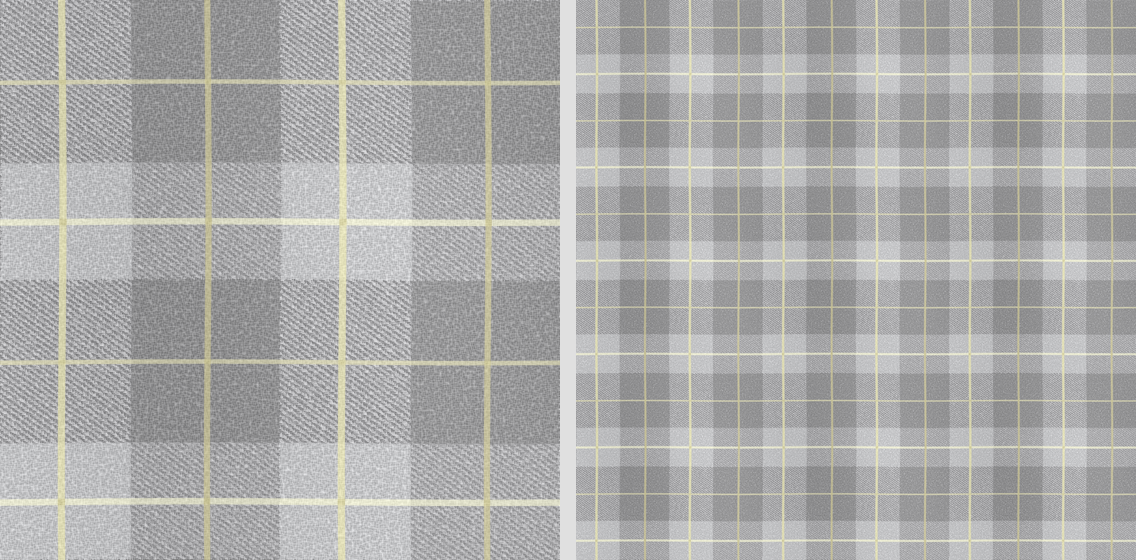
Left: one tile. Right: repeated 3 by 3.
This pattern is drawn by a WebGL 2 fragment shader. Its source:

```glsl
#version 300 es
precision highp float;
// Woven grey plaid with cream and straw pinstripes, two repeats each way.
// Dark and light bands cross; mixed crossings show diagonal twill, and
// wrapped cellular noise stretched along both axes gives the yarn grain.

uniform vec2 u_resolution;
out vec4 outColor;

const float TAU = 6.2831853;
const vec2 REPEATS = vec2(2.0);

// Band and stripe positions, in units of one repeat
const vec2 DARK_CENTER = vec2(0.735, 0.7085);
const vec2 DARK_HALF = vec2(0.266, 0.2915);
const vec2 BRIGHT_STRIPE = vec2(0.222, 0.207);
const vec2 BRIGHT_HALF = vec2(0.0128, 0.0115);
const vec2 DIM_STRIPE = vec2(0.742, 0.706);
const vec2 DIM_HALF = vec2(0.0110, 0.0080);

// Cloth colours
const vec3 LIGHT_CLOTH = vec3(0.765, 0.768, 0.776);
const vec3 MIXED_CLOTH = vec3(0.672, 0.672, 0.680);
const vec3 DARK_CLOTH = vec3(0.585, 0.585, 0.590);

// Stripe colours
const vec3 CREAM_WEFT = vec3(0.91, 0.91, 0.82);
const vec3 PALE_WEFT = vec3(0.83, 0.82, 0.71);
const vec3 CREAM_WARP = vec3(0.88, 0.87, 0.72);
const vec3 STRAW_WARP = vec3(0.78, 0.76, 0.62);
const vec3 CROSSING = vec3(0.81, 0.79, 0.60);

// Yarn and twill
const vec2 TWILL_WAVES = vec2(64.0, 90.0);
const float TWILL_STRONG = 0.085;
const float TWILL_SOFT = 0.055;
const float TWILL_WOBBLE = 0.30;
const vec2 WEFT_GRID = vec2(130.0, 300.0);
const vec2 WARP_GRID = vec2(300.0, 130.0);
const float GRAIN = 0.15;
const float GRAIN_MEAN = 0.46;
const float FADE = 0.020;
const float BOW = 0.0015;

vec2 hash2(vec2 cell) {
  uvec2 q = uvec2(cell) * uvec2(1597334677u, 3812015801u);
  uint n = (q.x ^ q.y) * 1597334677u;
  n = (n ^ (n >> 15)) * 2246822519u;
  n ^= n >> 13;
  return vec2(float(n & 65535u), float(n >> 16)) / 65535.0;
}

// Distance to the nearest scattered point, wrapping at the canvas edge
float cellular(vec2 uv, vec2 grid) {
  vec2 p = uv * grid;
  vec2 cell = floor(p);
  float nearest = 4.0;
  for (int j = -1; j <= 1; j++) {
    for (int i = -1; i <= 1; i++) {
      vec2 neighbour = cell + vec2(i, j);
      vec2 d = neighbour + hash2(mod(neighbour, grid)) - p;
      nearest = min(nearest, dot(d, d));
    }
  }
  return sqrt(nearest);
}

// Soft-edged periodic band on each axis
vec2 band(vec2 t, vec2 center, vec2 halfWidth, vec2 soft) {
  vec2 d = abs(fract(t - center + 0.5) - 0.5);
  return 1.0 - smoothstep(halfWidth - soft, halfWidth + soft, d);
}

void main() {
  vec2 uv = gl_FragCoord.xy / u_resolution;
  vec2 soft = 0.8 * REPEATS / u_resolution;

  // Yarn grain, and a slight bow in the threads
  float weft = cellular(uv, WEFT_GRID) - GRAIN_MEAN;
  float warp = cellular(uv, WARP_GRID) - GRAIN_MEAN;
  float grain = weft + warp;
  vec2 bow = BOW * sin(TAU * (uv.yx + vec2(0.1, 0.4)));
  vec2 t = (uv + bow) * REPEATS;

  // Plaid blocks: x holds the dark columns, y the dark rows
  vec2 dark = band(t + 0.006 * vec2(weft, warp), DARK_CENTER, DARK_HALF, soft);
  vec3 color = mix(mix(LIGHT_CLOTH, MIXED_CLOTH, dark.x),
                   mix(MIXED_CLOTH, DARK_CLOTH, dark.x), dark.y);

  // Diagonal twill where light and dark yarns cross
  float phase = dot(uv, TWILL_WAVES) + TWILL_WOBBLE * (weft - warp);
  float twill = 2.0 * smoothstep(-0.8, 0.8, sin(TAU * phase)) - 1.0;
  float twillDepth = TWILL_STRONG * (1.0 - dark.x) * dark.y
                   + TWILL_SOFT * dark.x * (1.0 - dark.y);
  color += twill * twillDepth + GRAIN * grain;

  // Pinstripes: weft first, warp above, yellower where they meet
  vec2 bright = band(t, BRIGHT_STRIPE, BRIGHT_HALF, soft);
  vec2 dim = band(t, DIM_STRIPE, DIM_HALF, soft);
  float stripeGrain = 0.5 * GRAIN * grain;
  float weftShade = 1.0 - 0.05 * dark.x;
  float warpShade = 1.0 - 0.03 * dark.y;
  color = mix(color, CREAM_WEFT * weftShade + stripeGrain, bright.y);
  color = mix(color, PALE_WEFT * weftShade + stripeGrain, dim.y);
  color = mix(color, CREAM_WARP * warpShade + stripeGrain, bright.x);
  color = mix(color, STRAW_WARP * warpShade + stripeGrain, dim.x);
  float meet = max(bright.x, dim.x) * max(bright.y, dim.y);
  color = mix(color, CROSSING + stripeGrain, 0.7 * meet);

  // Broad uneven fading across the cloth
  color += FADE * (0.3 * sin(TAU * (uv.x + uv.y)) - sin(TAU * uv.x));
  outColor = vec4(clamp(color, 0.0, 1.0), 1.0);
}
```
